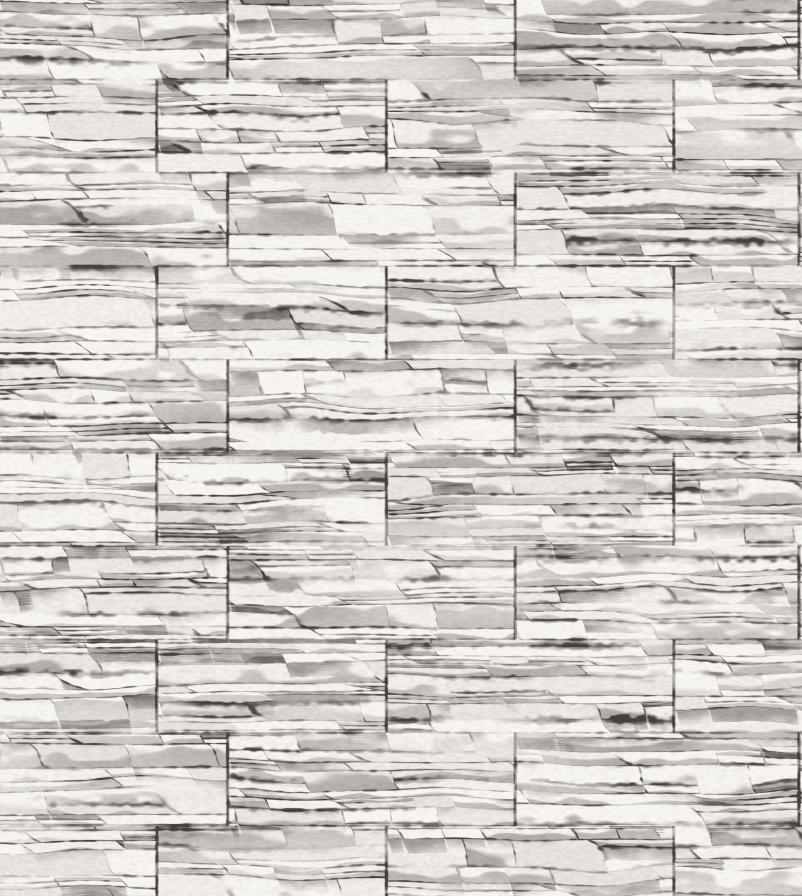
A Shadertoy shader for this texture:

```glsl
// Stacked white ledge stone: staggered rows of panels, each split into thin uneven
// courses of split slabs. Every slab has its own depth; a short march toward the
// light over that relief gives the shadows, and noise adds ragged faces and grain.

const float ROWS = 9.6;          // panel rows down the canvas
const float PERIOD = 8.58;       // width of three panels, in row heights
const vec2 JOINTS = vec2(2.46, 5.54);
const vec2 LIGHT_DIR = vec2(-0.25, 0.97);

const vec3 CREVICE = vec3(0.27, 0.25, 0.24);
const vec3 SHADE = vec3(0.68, 0.66, 0.65);
const vec3 CHALK = vec3(0.97, 0.96, 0.95);

float hash(vec2 p) {
    return fract(sin(dot(p, vec2(127.1, 311.7))) * 43758.55);
}

float noise(vec2 p) {
    vec2 i = floor(p), f = fract(p);
    f = f * f * (3.0 - 2.0 * f);
    return mix(mix(hash(i), hash(i + vec2(1, 0)), f.x),
               mix(hash(i + vec2(0, 1)), hash(i + vec2(1, 1)), f.x), f.y);
}

// Panel under p: local x, local y, seed, distance to the nearest side joint.
vec4 panelAt(vec2 p) {
    float row = floor(p.y + 0.25);
    float start = mod(row, 2.0) > 0.5 ? -0.02 : 1.68;
    float x = p.x - start;
    float turn = floor(x / PERIOD);
    x -= turn * PERIOD;
    float k = step(JOINTS.x, x) + step(JOINTS.y, x);
    float left = k < 0.5 ? 0.0 : (k < 1.5 ? JOINTS.x : JOINTS.y);
    float right = k < 0.5 ? JOINTS.x : (k < 1.5 ? JOINTS.y : PERIOD);
    float side = min(x - left, right - x);
    return vec4(x - left, fract(p.y + 0.25), row * 3.0 + k + turn * 41.0, side);
}

// Slab under p: relief height, edge distance, position up its face, random key.
vec4 slabAt(vec2 p) {
    vec4 panel = panelAt(p);
    float u = panel.x, v = panel.y, seed = panel.z;

    // Uneven courses that pinch and swell along the panel.
    float courses = 5.0 + floor(3.0 * hash(vec2(seed, 3.7)));
    float wave = noise(vec2(u * 1.3 + seed * 9.0, v * 4.0)) - 0.5;
    float c = (v + 0.4 * v * (1.0 - v) * wave) * courses;
    c += 0.3 * sin(c * 2.3 + seed * 1.9);
    float course = floor(c);
    float f = fract(c);

    // Slabs of random length with slanted ends, some split into two leaves.
    vec2 lane = vec2(seed, course);
    float len = mix(0.6, 1.9, hash(lane + 0.3));
    float s = u / len + 9.0 * hash(lane + 5.1);
    s += 0.3 * sin(s * 2.1 + course) + 0.12 * (f - 0.5);
    vec2 key = vec2(seed * 13.0 + course, floor(s));
    float leaves = hash(key + 2.9) > 0.62 ? 2.0 : 1.0;
    float leaf = floor(f * leaves);
    f = fract(f * leaves);
    float id = hash(key + leaf * 17.3);

    float ends = min(fract(s), 1.0 - fract(s)) * len;
    float beds = min(f, 1.0 - f) / (courses * leaves);
    float edge = min(min(ends, beds), min(panel.w, min(v, 1.0 - v)));
    edge += 0.022 * (noise(p * vec2(14.0, 24.0)) - 0.5);

    // Depth, lengthwise tilt and chipped surface.
    float tilt = noise(vec2(p.x * 1.7 + id * 50.0, id * 31.0)) - 0.5;
    float relief = id + 0.7 * tilt + 0.16 * noise(p * vec2(9.0, 22.0));
    relief *= smoothstep(-0.01, 0.025, edge);
    return vec4(relief, edge, f, id);
}

float castShadow(vec2 p, float height) {
    float blocked = 0.0;
    for (int i = 1; i <= 6; i++) {
        float reach = 0.028 * float(i);
        blocked = max(blocked, slabAt(p + LIGHT_DIR * reach).x - height - 3.2 * reach);
    }
    return smoothstep(0.0, 0.75, blocked);
}

vec3 wall(vec2 p) {
    vec4 slab = slabAt(p);
    float id = slab.w;
    float weather = noise(p * vec2(0.9, 2.6) + 4.0);

    // Grey undercut below a ragged lip on part of the slabs.
    float lip = 1.1 * fract(id * 37.0) - 0.3 + 0.8 * (noise(p * vec2(4.0, 9.0) + id * 20.0) - 0.5);
    float under = 1.0 - smoothstep(-0.12, 0.15, slab.z - lip);
    float crack = 1.0 - smoothstep(0.0, 0.022, slab.y);
    float joint = 1.0 - smoothstep(0.008, 0.026, panelAt(p).w);
    float grain = noise(p * vec2(24.0, 48.0)) - 0.5;

    float light = 1.0 - 0.12 * pow(fract(id * 91.0), 2.0);
    light -= under * mix(0.08, 0.4, weather);
    light -= castShadow(p, slab.x) * mix(0.28, 0.55, weather);
    light -= crack * 0.5 * smoothstep(0.3, 0.8, noise(p * vec2(2.2, 7.0) + 11.0));
    light -= joint * mix(0.25, 0.6, noise(p * vec2(3.0, 5.0)));
    light += grain * 0.09;
    light = clamp(light, 0.0, 1.0);
    return light < 0.55 ? mix(CREVICE, SHADE, light / 0.55)
                        : mix(SHADE, CHALK, (light - 0.55) / 0.45);
}

void mainImage(out vec4 fragColor, in vec2 fragCoord) {
    vec3 sum = vec3(0.0);
    for (int i = 0; i < 4; i++) {
        vec2 offset = vec2(i % 2, i / 2) * 0.5 - 0.25;
        sum += wall((fragCoord + offset) * ROWS / iResolution.y);
    }
    fragColor = vec4(sum / 4.0, 1.0);
}
```
